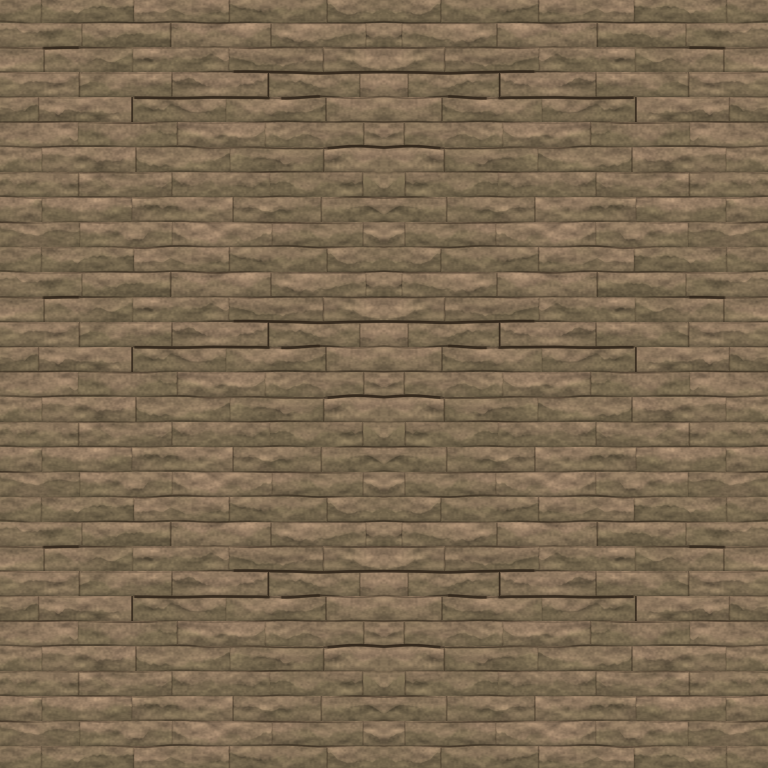
This texture is drawn by a WebGL 2 fragment shader. Its source:

```glsl
#version 300 es
precision highp float;
// Split-face stone wall: thin courses in running bond, folded left to right
// about the centre and repeating every ten courses. Each stone has a lit upper
// face that breaks along a ragged ridge, plus fbm relief, grain and dark joints.

#define COURSES 30.78       // courses per canvas height
#define TOP_OFFSET 0.0293   // first full joint below the top edge
#define REPEAT 10.0         // courses per vertical repeat
#define STONE_WIDTH 0.123   // in canvas widths
#define JOINT_HALF 0.035    // joint half width, in courses
#define RELIEF 0.50
#define GRAIN 0.13

uniform vec2 u_resolution;
out vec4 fragColor;

const vec3 LIT_STONE = vec3(0.575, 0.480, 0.385);
const vec3 DULL_STONE = vec3(0.465, 0.408, 0.308);
const vec3 JOINT = vec3(0.170, 0.130, 0.090);

// Open joints: course below the joint, start and end from the side edge
const vec3 OPEN_JOINTS[5] = vec3[5](
  vec3(1.0, 0.055, 0.104), vec3(2.0, 0.303, 0.510), vec3(3.0, 0.174, 0.352),
  vec3(3.0, 0.365, 0.418), vec3(5.0, 0.425, 0.510));

float hash(vec2 p) {
  vec3 q = fract(vec3(p.xyx) * 0.1031);
  q += dot(q, q.yzx + 33.33);
  return fract((q.x + q.y) * q.z);
}

float noise(vec2 p) {
  vec2 i = floor(p), f = fract(p);
  f = f * f * (3.0 - 2.0 * f);
  return mix(mix(hash(i), hash(i + vec2(1, 0)), f.x),
             mix(hash(i + vec2(0, 1)), hash(i + vec2(1, 1)), f.x), f.y);
}

float fbm(vec2 p) {
  float sum = 0.0, amp = 0.5;
  for (int i = 0; i < 4; i++) {
    sum += amp * noise(p);
    p = mat2(1.6, 1.2, -1.2, 1.6) * p + 7.3;
    amp *= 0.5;
  }
  return sum;
}

// Antialiased line of given half width at distance d
float stroke(float d, float halfWidth, float px) {
  return 1.0 - smoothstep(halfWidth - px, halfWidth + px, d);
}

void main() {
  vec2 uv = gl_FragCoord.xy / u_resolution;
  float px = 0.75 * COURSES / u_resolution.y;

  // Fold about the centre, then find the course
  float x = 0.5 - abs(uv.x - 0.5);
  float y = (1.0 - uv.y - TOP_OFFSET) * COURSES;
  float row = mod(floor(y), REPEAT);
  float v = fract(y);                       // 0 at the top of a stone
  vec2 q = vec2(x * COURSES, v);

  // Nearest upright joint and the stone beside it
  float s = (x - (mod(row, 2.0) > 0.5 ? 0.053 : 0.104)) / STONE_WIDTH;
  float k = floor(s + 0.5);
  float dx = s - k - 0.08 * (hash(vec2(k + 20.0, row + 3.0)) - 0.5);
  float stone = dx < 0.0 ? k - 1.0 : k;
  float u = s - stone;
  vec2 seed = vec2(stone + 5.0, row + 1.0) * vec2(17.0, 31.0);

  // Ragged ridge: lit face above, shadow just below
  float ends = 4.0 * (u - 0.5) * (u - 0.5);
  float ridge = 0.60 - 0.22 * ends + 0.25 * (hash(seed) - 0.5)
              + 0.75 * (fbm(vec2(q.x * 1.3, 0.4 * v) + seed) - 0.47);
  float below = v - ridge;
  float face = 1.0 - smoothstep(-0.16, 0.12, below);
  float broken = smoothstep(0.30, 0.60, noise(vec2(q.x * 0.9, 2.0) + seed));
  float shade = smoothstep(-0.05, 0.04, below) * exp(-max(below, 0.0) * 6.0) * broken;

  // Relief lit from above
  vec2 r = q * vec2(1.5, 3.2) + seed;
  float slope = fbm(r + vec2(0.0, 0.35)) - fbm(r - vec2(0.0, 0.35));
  float patches = fbm(q * vec2(0.8, 1.5) + seed + 50.0) - 0.47;
  float grain = noise(q * 11.0 + row * 40.0) - 0.5;

  float lit = clamp(0.12 + 0.62 * face + 1.1 * patches + 0.35 * (hash(seed + 9.0) - 0.5), 0.0, 1.0);
  vec3 color = mix(DULL_STONE, LIT_STONE, lit);
  color *= 1.0 + RELIEF * slope + GRAIN * grain - 0.21 * shade;
  color *= 1.0 - 0.14 * smoothstep(0.78, 1.0, v);   // undercut lower edge

  // Level joints, wandering and uneven in depth
  float line = floor(y + 0.5);
  float lineId = mod(line, REPEAT);
  float wander = 0.10 * (noise(vec2(q.x * 0.7, lineId * 7.0)) - 0.5);
  float dy = abs(y - line - wander);
  float depth = 0.12 + 0.58 * noise(vec2(q.x * 0.55, lineId * 13.0 + 4.0));
  float open = 0.0;
  for (int i = 0; i < 5; i++) {
    vec3 gap = OPEN_JOINTS[i];
    float inside = smoothstep(gap.y - 0.003, gap.y + 0.003, x)
                 * (1.0 - smoothstep(gap.z - 0.003, gap.z + 0.003, x));
    open = max(open, inside * (1.0 - step(0.5, abs(lineId - gap.x))));
  }
  float level = stroke(dy, JOINT_HALF + 0.02 * open, px) * max(depth, 0.88 * open);

  // Upright joints, mostly faint, two of them open
  bool deep = (row == 2.0 && k == 2.0) || (row == 3.0 && k == 1.0);
  float faint = 0.12 + 0.33 * hash(vec2(k + 40.0, row + 11.0));
  float upright = stroke(abs(dx) * STONE_WIDTH * COURSES, JOINT_HALF, px) * (deep ? 0.85 : faint);

  color = mix(color, JOINT, max(level, upright));
  fragColor = vec4(color, 1.0);
}
```
